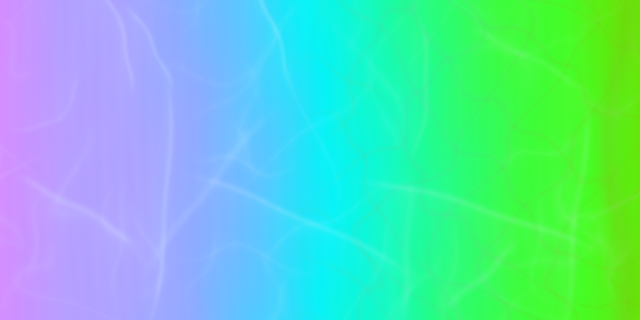
Give the GLSL for this background, as a WebGL 2 fragment shader.

```glsl
#version 300 es
precision highp float;

uniform vec2 u_resolution;
out vec4 fragColor;

#define STRAND_GLOW 0.15
#define VEIL_GLOW 0.10
#define STREAK_GLOW 0.018
#define DARK_WISP 0.22
#define EDGE_SHIFT 0.022
#define WOBBLE 0.005
#define VEIL_LAYERS 6

const vec3 MIST = vec3(0.85, 0.95, 1.0);
const vec3 SAGE = vec3(0.30, 0.83, 0.62);
const vec3 OLIVE = vec3(0.45, 0.80, 0.08);

// Evenly spaced stops from left to right
const vec3 STOPS[11] = vec3[11](
    vec3(0.83, 0.55, 1.00), vec3(0.71, 0.62, 1.00), vec3(0.67, 0.64, 1.00),
    vec3(0.55, 0.67, 1.00), vec3(0.32, 0.79, 1.00), vec3(0.02, 0.95, 0.97),
    vec3(0.07, 0.98, 0.75), vec3(0.16, 0.99, 0.46), vec3(0.23, 0.99, 0.24),
    vec3(0.27, 0.99, 0.14), vec3(0.40, 0.90, 0.02));

vec3 spectrum(float x) {
    float s = clamp(x, 0.0, 1.0) * 10.0;
    int i = min(int(s), 9);
    return mix(STOPS[i], STOPS[i + 1], s - float(i));
}

// Layered sines that bend the plane
vec2 warp(vec2 p) {
    p += 0.10 * sin(p.yx * vec2(5.1, 4.3) + vec2(0.7, 2.1));
    p += 0.05 * sin(p.yx * vec2(11.3, 9.7) + vec2(3.4, 1.2));
    return p + 0.02 * sin(p.yx * vec2(23.0, 27.0));
}

// Thin bright crests of a wave
float ridge(float phase, float sharpness) {
    return pow(1.0 - abs(sin(phase)), sharpness);
}

// Bowed filament from a to b with a soft halo on one side
float strand(vec2 p, vec2 a, vec2 b, float bow, float width) {
    vec2 d = b - a, q = p - a;
    float t = dot(q, d) / dot(d, d);
    float n = (d.x * q.y - d.y * q.x) / length(d);
    n -= bow * 4.0 * t * (1.0 - t) + WOBBLE * sin(t * 13.0 + a.x * 9.0);
    float core = exp(-n * n / (width * width));
    float halo = exp(-abs(n) / (width * 6.0)) * smoothstep(width, -width, n);
    float ends = smoothstep(0.0, 0.2, t) * smoothstep(1.0, 0.75, t);
    return (core + 0.45 * halo) * ends;
}

// Large filaments that shape the composition
float strands(vec2 p) {
    float s = strand(p, vec2(0.39, 1.00), vec2(0.55, 0.69), 0.015, 0.008);
    s += strand(p, vec2(0.53, 0.80), vec2(0.46, -0.10), 0.025, 0.009);
    s += strand(p, vec2(0.31, 1.06), vec2(0.41, 0.68), 0.030, 0.008);
    s += strand(p, vec2(0.77, 1.08), vec2(0.91, 0.70), 0.025, 0.008);
    s += strand(p, vec2(0.56, 0.47), vec2(1.34, 0.12), 0.020, 0.010);
    s += strand(p, vec2(0.03, 0.46), vec2(0.46, 0.22), 0.010, 0.012);
    s += strand(p, vec2(1.08, 0.45), vec2(1.92, 0.19), 0.030, 0.011);
    s += 0.7 * strand(p, vec2(0.87, 0.68), vec2(0.42, 0.10), -0.010, 0.014);
    s += 0.6 * strand(p, vec2(1.45, 0.92), vec2(1.88, 0.69), 0.010, 0.010);
    s += 0.7 * strand(p, vec2(1.30, 0.98), vec2(1.27, 0.46), 0.050, 0.009);
    s += 0.8 * strand(p, vec2(1.86, 0.72), vec2(1.77, -0.10), -0.015, 0.011);
    s += 0.8 * strand(p, vec2(1.63, 0.26), vec2(1.36, 0.02), 0.015, 0.012);
    s += 0.6 * strand(p, vec2(1.28, 0.50), vec2(1.25, -0.10), 0.010, 0.012);
    return s + 0.5 * strand(p, vec2(0.25, 0.80), vec2(0.00, 0.60), 0.090, 0.010);
}

// Faint crossing veils, each layer turned to a new angle
float veils(vec2 p) {
    float sum = 0.0;
    for (int i = 0; i < VEIL_LAYERS; i++) {
        float k = float(i);
        float angle = 0.5 + k * 2.4;
        vec2 axis = vec2(cos(angle), sin(angle));
        vec2 q = warp(p + k * vec2(0.37, 0.61));
        float along = dot(q, vec2(-axis.y, axis.x));
        float patches = smoothstep(0.1, 0.9, sin(along * 7.0 + k * 1.9));
        sum += patches * ridge(dot(q, axis) * (7.0 + k) + k, 9.0);
    }
    return sum;
}

void main() {
    vec2 uv = gl_FragCoord.xy / u_resolution;
    vec2 p = uv * vec2(2.0, 1.0);

    // Colour sweep with a gently bowed boundary
    float shift = EDGE_SHIFT * (smoothstep(0.4, 1.0, uv.y) - 0.8 * sin(uv.y * 3.14));
    shift += 0.006 * sin(p.x * 19.0 + 3.0 * sin(p.y * 5.0));
    vec3 color = spectrum(uv.x + shift * smoothstep(0.0, 0.2, uv.x));

    // Muted filaments over the right half
    float rightHalf = smoothstep(0.42, 0.58, uv.x);
    vec2 w = warp(p * 1.2 + 2.3);
    float muted = ridge(w.x * 9.0 + w.y * 13.0, 8.0) + ridge(w.x * 14.0 - w.y * 6.0, 10.0);
    vec3 mutedTint = mix(SAGE, OLIVE, smoothstep(0.65, 0.95, uv.x));
    color = mix(color, mutedTint, min(DARK_WISP * muted, 0.4) * rightHalf);

    // Olive fringe at the right edge
    float fringe = p.x - 1.93 - 0.03 * sin(p.y * 7.0 + 0.8);
    color = mix(color, OLIVE, 0.35 * exp(-fringe * fringe / 0.0012));

    // Light mist: strands, veils and fine upright streaks
    float streak = sin(p.x * 83.0 + 2.0 * sin(p.y * 3.0)) * sin(p.x * 47.0 + p.y * 4.0);
    float focus = 0.5 + 0.5 * exp(-pow((p.y - 0.42) / 0.3, 2.0));
    float mist = STRAND_GLOW * strands(p) + VEIL_GLOW * focus * veils(p);
    mist += STREAK_GLOW * (0.5 + streak);
    color = mix(color, MIST, clamp(mist, 0.0, 0.45) * mix(1.0, 0.8, rightHalf));

    fragColor = vec4(color, 1.0);
}
```
